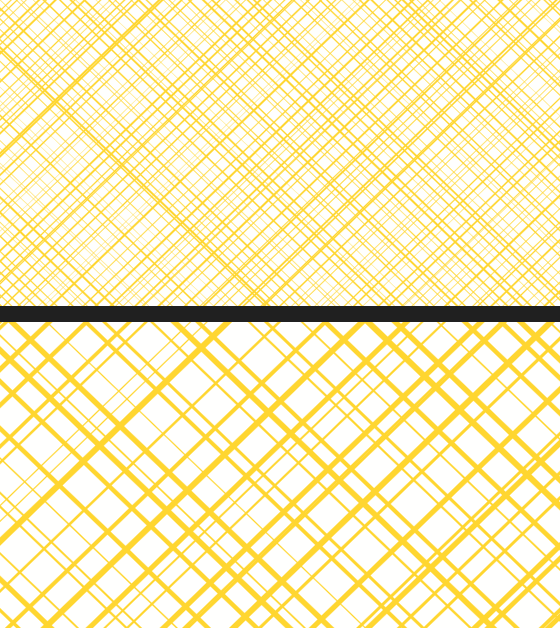
Top: the whole. Bottom: its middle third, enlarged.
This pattern is drawn by a Shadertoy shader. Its source:

```glsl
const vec3 PAPER = vec3(1.0, 1.0, 0.997);
const vec3 INK = vec3(1.0, 0.84, 0.19);
const float RISE_ANGLE = 0.767;     // radians, lines climbing to the right
const float FALL_ANGLE = -0.765;    // radians, lines dropping to the right
const float SPACING = 0.0239;       // mean gap between lines, canvas heights
const float MIN_WIDTH = 0.0013;     // canvas heights
const float MAX_WIDTH = 0.0066;
const float JITTER = 0.9;           // random shift of each line, in gaps
const float DRIFT = 1.6;            // shift shared by neighbours, makes bundles
const float DRIFT_RATE = 0.19;
const float WEIGHT_SWING = 0.8;     // bands of heavier and lighter lines
const float WEIGHT_RATE = 0.27;
const float SOFTNESS = 1.15;        // edge filter width in pixels

float hash(float n) {
    n = fract(n * 0.1031);
    n *= n + 33.33;
    n *= n + n;
    return fract(n);
}

// One-dimensional gradient noise, about -0.5 to 0.5
float gradientNoise(float x) {
    float cell = floor(x);
    float f = x - cell;
    float left = (2.0 * hash(cell) - 1.0) * f;
    float right = (2.0 * hash(cell + 1.0) - 1.0) * (f - 1.0);
    return mix(left, right, f * f * f * (f * (f * 6.0 - 15.0) + 10.0));
}

// Share of the filter footprint that a line covers
float lineCoverage(float offset, float halfWidth, float footprint) {
    float r = 0.5 * footprint;
    float overlap = min(offset + r, halfWidth) - max(offset - r, -halfWidth);
    return clamp(overlap / footprint, 0.0, 1.0);
}

// Parallel lines with irregular gaps and weights
float lineFamily(vec2 p, float angle, float seed, float footprint) {
    float across = dot(p, vec2(-sin(angle), cos(angle)));
    float cell = floor(across / SPACING);
    float clear = 1.0;
    for (int k = -2; k <= 2; k++) {
        float id = cell + float(k);
        float key = id + seed;
        float shift = JITTER * (hash(key) - 0.5)
                    + DRIFT * gradientNoise(key * DRIFT_RATE);
        float centre = (id + 0.5 + shift) * SPACING;
        float weight = hash(key + 471.0)
                     + WEIGHT_SWING * gradientNoise(key * WEIGHT_RATE + 90.0);
        float width = mix(MIN_WIDTH, MAX_WIDTH, clamp(weight, 0.0, 1.0));
        clear *= 1.0 - lineCoverage(across - centre, 0.5 * width, footprint);
    }
    return 1.0 - clear;
}

void mainImage(out vec4 fragColor, in vec2 fragCoord) {
    vec2 p = fragCoord / iResolution.y;
    float footprint = SOFTNESS / iResolution.y;

    float rising = lineFamily(p, RISE_ANGLE, 213.0, footprint);
    float falling = lineFamily(p, FALL_ANGLE, 1637.0, footprint);
    float ink = 1.0 - (1.0 - rising) * (1.0 - falling);

    fragColor = vec4(mix(PAPER, INK, ink), 1.0);
}
```
